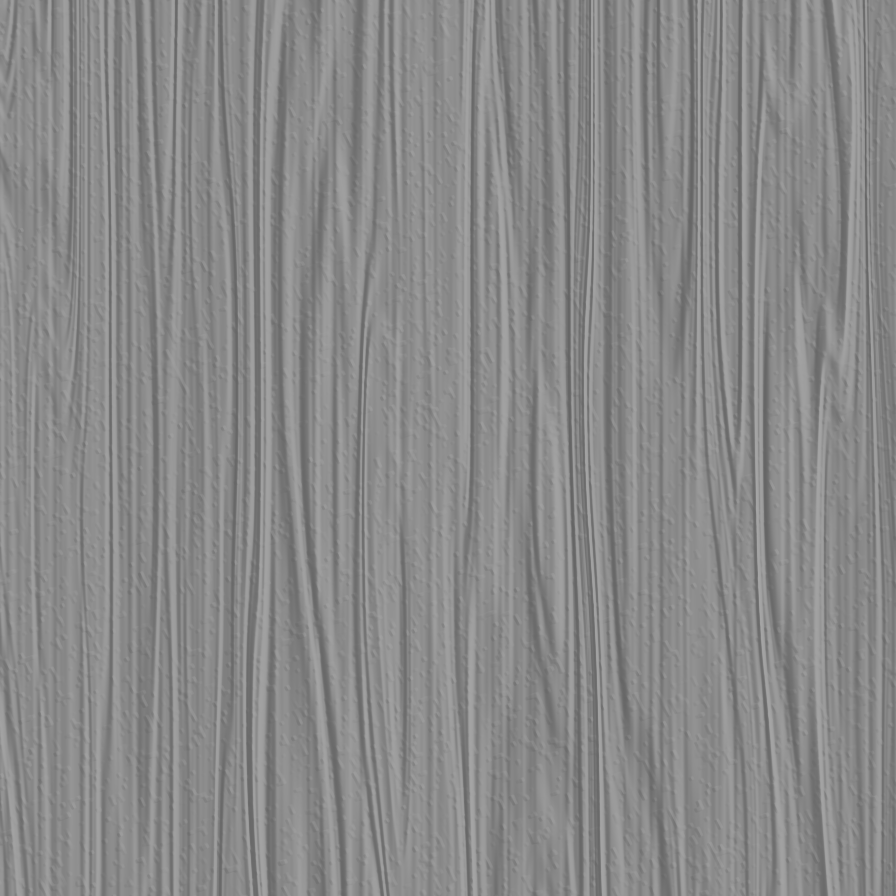
Reproduce this texture procedurally as a three.js fragment shader.

```glsl
// Grey embossed wood grain: fine vertical fibres that split and merge in narrow V shapes.
// Level lines of a stretched noise field form grooves; a height field is built
// from them, pitted with tiny bumps, and lit from one side by finite differences.

varying vec2 vUv;

const vec3 BASE_GREY = vec3(0.541);
const vec2 LIGHT_STEP = vec2(0.0013, 0.0008);
const float EMBOSS_GAIN = 4.3;
const float EMBOSS_RANGE = 0.125;
const float DARK_BIAS = 0.2;
const float GROOVE_SHADE = 0.03;
const float MEAN_HEIGHT = 0.87;

// Sine-free hash of a lattice cell
float hash(vec2 cell) {
  vec3 p = fract(vec3(cell.xyx) * 0.1031);
  p += dot(p, p.yzx + 33.33);
  return fract((p.x + p.y) * p.z);
}

// Value noise with quintic interpolation
float noise(vec2 p) {
  vec2 cell = floor(p);
  vec2 f = fract(p);
  vec2 blend = f * f * f * (f * (f * 6.0 - 15.0) + 10.0);
  float low = mix(hash(cell), hash(cell + vec2(1.0, 0.0)), blend.x);
  float high = mix(hash(cell + vec2(0.0, 1.0)), hash(cell + vec2(1.0, 1.0)), blend.x);
  return mix(low, high, blend.y);
}

// Tall noise whose columns are staggered so that their ends do not line up
float tallNoise(vec2 p, vec2 scale, float seed) {
  vec2 q = p * scale;
  return noise(vec2(q.x, q.y + 0.37 * q.x) + seed);
}

// Field whose level lines are the fibres; folds in it give the V shapes
float fibreField(vec2 p) {
  float broad = tallNoise(p, vec2(16.0, 1.7), 3.0);
  float medium = tallNoise(p, vec2(43.0, 3.0), 41.0);
  return 38.0 * p.x + 5.0 * broad + 1.9 * medium;
}

// Irregular ridges along the fibres, plus fine straight streaks
float grainHeight(vec2 p) {
  float field = fibreField(p);
  float wide = noise(vec2(field * 1.3, 7.0));
  float narrow = noise(vec2(field * 2.9, 19.0));
  float streaks = tallNoise(p, vec2(170.0, 1.6), 67.0);
  return wide + 0.5 * narrow + 0.25 * streaks;
}

// Sparse tiny bumps, slightly tilted
float bumpHeight(vec2 p) {
  vec2 tilted = vec2(p.x + 0.5 * p.y, p.y - 0.4 * p.x);
  float grains = noise(tilted * vec2(190.0, 135.0) + 90.0);
  return 0.09 * smoothstep(0.6, 1.0, grains);
}

float surfaceHeight(vec2 p) {
  return grainHeight(p) + bumpHeight(p);
}

// Slope toward the light, softly limited to -1..1
float emboss(vec2 p, vec2 lightStep, float gain) {
  float slope = gain * (surfaceHeight(p - lightStep) - surfaceHeight(p + lightStep));
  return slope / sqrt(1.0 + slope * slope);
}

void main() {
  float slope = emboss(vUv, LIGHT_STEP, EMBOSS_GAIN);
  float relief = EMBOSS_RANGE * (slope - DARK_BIAS * slope * slope);
  float depth = GROOVE_SHADE * (grainHeight(vUv) - MEAN_HEIGHT);
  gl_FragColor = vec4(BASE_GREY + relief + depth, 1.0);
}
```
